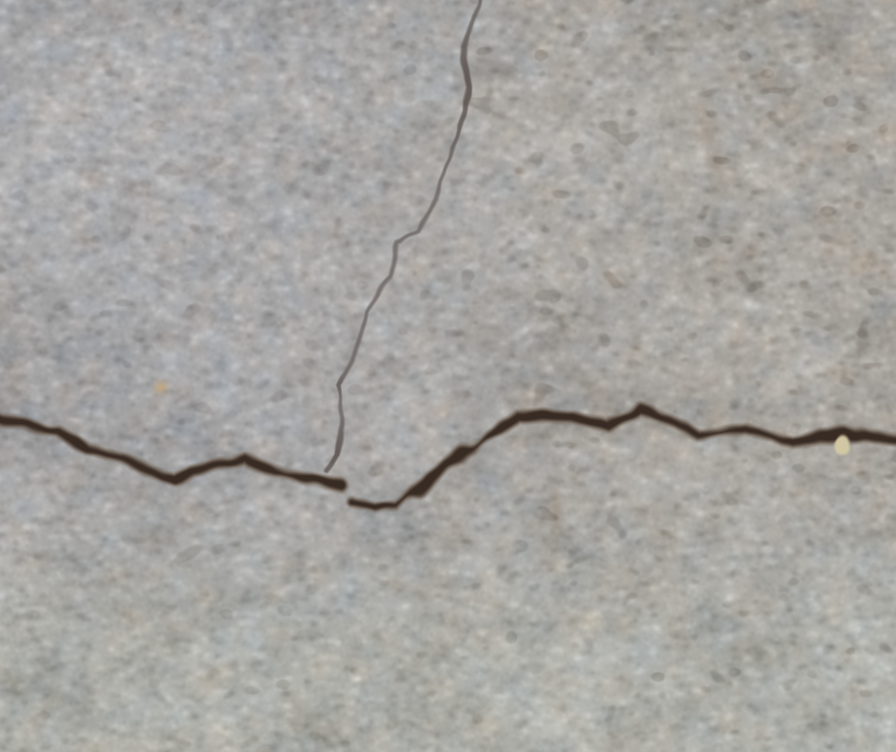
This texture is drawn by a Shadertoy shader. Its source:

```glsl
// Weathered grey concrete split by a dark horizontal crack and a hairline branch.
// Cracks are distances to jagged polylines, roughened by noise; the surface is
// layered cellular noise with soft shading, flecks, stains and a lodged pebble.

const vec3 COOL_GREY = vec3(0.653, 0.650, 0.653);
const vec3 WARM_GREY = vec3(0.660, 0.647, 0.625);
const vec3 PALE_GREY = vec3(0.678, 0.680, 0.657);
const vec3 CRACK_CORE = vec3(0.205, 0.155, 0.125);
const vec3 CRACK_RIM = vec3(0.43, 0.375, 0.325);
const vec3 HAIRLINE = vec3(0.41, 0.385, 0.375);
const vec3 PEBBLE = vec3(0.82, 0.78, 0.64);
const vec3 RUST = vec3(0.78, 0.65, 0.47);

const float ASPECT = 1.1907;
const float MAIN_WIDTH = 0.0074;
const float HAIR_WIDTH = 0.0024;
const float ROUGHNESS = 0.0065;
const float GRAIN = 0.13;
const float MOTTLE = 0.075;
const float CLOUDS = 0.055;

// Crack paths, in units of the canvas height
const vec2 WEST[10] = vec2[10](
    vec2(-0.01, 0.445), vec2(0.077, 0.427), vec2(0.116, 0.402), vec2(0.163, 0.390),
    vec2(0.232, 0.361), vec2(0.255, 0.373), vec2(0.325, 0.392), vec2(0.364, 0.372),
    vec2(0.410, 0.362), vec2(0.455, 0.355));
const vec2 EAST[16] = vec2[16](
    vec2(0.471, 0.332), vec2(0.495, 0.325), vec2(0.526, 0.328), vec2(0.565, 0.356),
    vec2(0.596, 0.384), vec2(0.642, 0.415), vec2(0.689, 0.447), vec2(0.759, 0.446),
    vec2(0.808, 0.433), vec2(0.851, 0.457), vec2(0.898, 0.438), vec2(0.929, 0.421),
    vec2(0.991, 0.429), vec2(1.053, 0.413), vec2(1.122, 0.424), vec2(1.21, 0.411));
const vec2 BRANCH[15] = vec2[15](
    vec2(0.641, 1.01), vec2(0.616, 0.938), vec2(0.622, 0.884), vec2(0.611, 0.830),
    vec2(0.593, 0.783), vec2(0.580, 0.734), vec2(0.557, 0.693), vec2(0.529, 0.678),
    vec2(0.519, 0.632), vec2(0.488, 0.585), vec2(0.469, 0.520), vec2(0.449, 0.489),
    vec2(0.454, 0.435), vec2(0.449, 0.396), vec2(0.434, 0.374));

vec3 hash3(vec2 cell) {
    vec3 q = fract(cell.xyx * vec3(0.1031, 0.1030, 0.0973));
    q += dot(q, q.yxz + 33.33);
    return fract((q.xxy + q.yzz) * q.zyx);
}

// Cellular noise: every cell holds one soft blob of random sign, about -0.5..0.5
float blobNoise(vec2 p) {
    vec2 cell = floor(p), f = p - cell;
    float sum = 0.0;
    for (int j = -1; j <= 1; j++)
    for (int i = -1; i <= 1; i++) {
        vec2 o = vec2(i, j);
        vec3 h = hash3(cell + o + 100.0);
        vec2 d = o + h.xy - f;
        sum += (h.z - 0.5) * exp(-4.0 * dot(d, d));
    }
    return sum;
}

float segment(vec2 p, vec2 a, vec2 b) {
    vec2 ap = p - a, ab = b - a;
    return length(ap - ab * clamp(dot(ap, ab) / dot(ab, ab), 0.0, 1.0));
}

// Soft round spot, 1 at its centre
float spot(vec2 p, vec2 centre, vec2 size) {
    vec2 d = (p - centre) / size;
    return exp(-dot(d, d));
}

vec3 concrete(vec2 p) {
    float right = smoothstep(0.25, 1.0, p.x);
    vec3 col = mix(COOL_GREY, WARM_GREY, right);
    col = mix(col, PALE_GREY, smoothstep(0.42, 0.08, p.y));

    // Broad shading
    col -= 0.030 * spot(p, vec2(0.42, 0.28), vec2(0.28, 0.07));
    col -= 0.035 * spot(p, vec2(0.68, 0.97), vec2(0.10, 0.08));
    col -= 0.030 * spot(p, vec2(0.0, 0.50), vec2(0.06, 0.10));
    col += 0.018 * spot(p, vec2(0.25, 0.85), vec2(0.28, 0.25));

    // Mottling from coarse to fine
    col += CLOUDS * blobNoise(p * vec2(5.0, 8.0));
    col += MOTTLE * blobNoise(p * vec2(20.0, 30.0) + 7.0);
    col += GRAIN * blobNoise(p * vec2(76.0, 104.0));
    col += 0.05 * blobNoise(p * 170.0 + 3.0);
    col += vec3(0.03, 0.0, -0.03) * blobNoise(p * 34.0 + 19.0);

    // Dark flecks, stronger toward the right
    float fleck = smoothstep(0.20, 0.48, blobNoise(p * vec2(48.0, 66.0) + 41.0));
    col -= mix(0.055, 0.085, right) * fleck * vec3(0.95, 1.0, 1.05);

    // Stains
    col = mix(col, RUST, 0.75 * spot(p, vec2(0.214, 0.485), vec2(0.008)));
    col -= vec3(0.03, 0.05, 0.07) * spot(p, vec2(0.738, 0.315), vec2(0.008, 0.035));
    col -= vec3(0.06, 0.07, 0.08) * spot(p, vec2(1.145, 0.545), vec2(0.009, 0.020));
    return col;
}

void mainImage(out vec4 fragColor, in vec2 fragCoord) {
    vec2 p = fragCoord / iResolution.xy * vec2(ASPECT, 1.0);
    vec3 col = concrete(p);

    // Roughened distances to the cracks
    vec2 warp = vec2(blobNoise(p * 48.0 + 11.0), blobNoise(p * 48.0 + 61.0));
    vec2 q = p + ROUGHNESS * warp;
    float crack = 1e3, hair = 1e3;
    for (int i = 0; i < 9; i++) crack = min(crack, segment(q, WEST[i], WEST[i + 1]));
    for (int i = 0; i < 15; i++) crack = min(crack, segment(q, EAST[i], EAST[i + 1]));
    for (int i = 0; i < 14; i++) hair = min(hair, segment(q, BRANCH[i], BRANCH[i + 1]));

    // Hairline branch, deepest near the top and at the junction
    float deep = spot(p, vec2(0.62, 0.885), vec2(0.05, 0.07))
               + spot(p, vec2(0.447, 0.40), vec2(0.03, 0.03))
               + 0.7 * spot(p, vec2(0.45, 0.49), vec2(0.02, 0.012));
    float hairWidth = HAIR_WIDTH * (1.0 + 0.6 * deep);
    float hairMask = smoothstep(hairWidth + 0.0025, hairWidth - 0.002, hair);
    col = mix(col, mix(HAIRLINE, CRACK_CORE, 0.45 * min(deep, 1.0)), 0.78 * hairMask);

    // Main crack: brown rim around a dark core of varying width
    float width = MAIN_WIDTH * (1.0 + 0.9 * blobNoise(p * 26.0 + 5.0));
    width += 0.003 * spot(p, vec2(1.125, 0.415), vec2(0.03));
    col -= 0.035 * exp(-crack * 70.0);
    col = mix(col, CRACK_RIM, 0.85 * smoothstep(width + 0.004, width - 0.003, crack));
    col = mix(col, CRACK_CORE, 0.95 * smoothstep(width, width - 0.006, crack));

    // Pebble lodged in the crack
    float pebble = length((q - vec2(1.121, 0.409)) * vec2(1.0, 0.85));
    col = mix(col, PEBBLE, smoothstep(0.0135, 0.0075, pebble));

    fragColor = vec4(clamp(col, 0.0, 1.0), 1.0);
}
```
